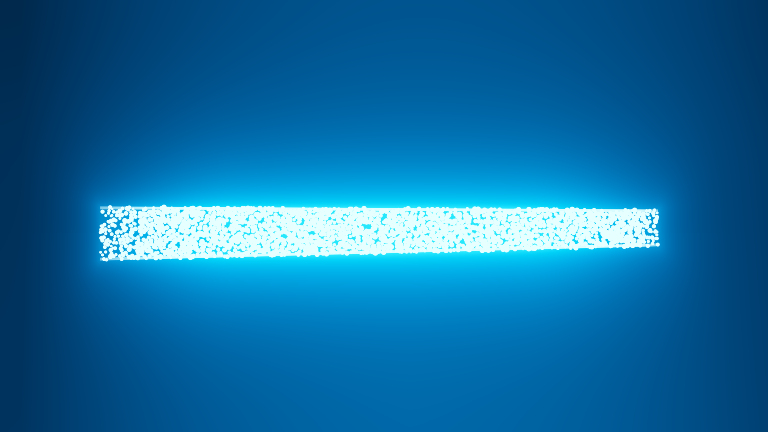
A WebGL 2 fragment shader for this background:

```glsl
#version 300 es
precision highp float;
// A tapered bar of packed luminous grains glowing on a deep blue field.
// The glow decays with distance from the bar and fades towards its ends;
// the grains are jittered discs scattered over a hashed grid.
// Lengths are in canvas heights, with x measured from the centre.

#define BAR_ENDS vec2(-0.657, 0.634)
#define BAR_TOP vec2(0.521, 0.514)
#define BAR_BOTTOM vec2(0.398, 0.431)
#define GRAIN_CELL 0.0075
#define GLOW_REACH 0.105
#define GLOW_GAIN 0.46
#define RIM_GAIN 0.10
#define RIM_WIDTH 0.0022
#define GRAIN_COLOR vec3(0.90, 1.0, 1.0)

uniform vec2 u_resolution;
out vec4 fragColor;

vec3 hash3(vec2 cell) {
    vec3 q = fract(vec3(cell.xyx) * vec3(0.1031, 0.1030, 0.0973));
    q += dot(q, q.yxz + 33.33);
    return fract((q.xxy + q.yzz) * q.zyx);
}

// Signed offsets beyond the ends (x) and the sloping sides (y) of the bar.
vec2 barOffsets(vec2 p) {
    float along = (p.x - BAR_ENDS.x) / (BAR_ENDS.y - BAR_ENDS.x);
    along = clamp(along, 0.0, 1.0);
    float top = mix(BAR_TOP.x, BAR_TOP.y, along);
    float bottom = mix(BAR_BOTTOM.x, BAR_BOTTOM.y, along);
    return vec2(max(BAR_ENDS.x - p.x, p.x - BAR_ENDS.y),
                max(p.y - top, bottom - p.y));
}

// Sparse near the ends, packed in the middle.
float grainDensity(float x) {
    return smoothstep(-0.06, 0.17, x - BAR_ENDS.x)
         * smoothstep(-0.03, 0.05, BAR_ENDS.y - x);
}

// Union of jittered discs whose centres lie inside the bar.
float grains(vec2 p, float pixel) {
    vec2 home = floor(p / GRAIN_CELL);
    float cover = 0.0;
    for (int j = -1; j <= 1; j++) {
        for (int i = -1; i <= 1; i++) {
            vec2 cell = home + vec2(i, j);
            vec3 h = hash3(cell + 500.0);
            vec2 centre = (cell + h.xy) * GRAIN_CELL;
            vec2 offsets = barOffsets(centre);
            float density = grainDensity(centre.x);
            float present = step(h.z, mix(0.58, 0.90, density));
            present *= step(max(offsets.x, offsets.y), 0.0);
            float size = fract(h.z * 17.0 + h.x * 5.0);
            float radius = GRAIN_CELL * mix(0.42, 0.58, density) * (0.9 + 0.7 * size);
            float edge = distance(p, centre) - radius;
            cover = max(cover, present * smoothstep(0.5, -0.5, edge / pixel));
        }
    }
    return cover;
}

// Maps light strength to the navy, azure and cyan ramp.
vec3 blueRamp(float light) {
    float red = 0.16 * smoothstep(0.80, 0.93, light);
    return vec3(red, light, 1.0 - pow(1.0 - light, 2.05));
}

void main() {
    float pixel = 1.0 / u_resolution.y;
    vec2 p = gl_FragCoord.xy * pixel;
    p.x -= 0.5 * u_resolution.x * pixel;

    // Background, darker towards the sides and the upper left.
    float side = min(abs(p.x - 0.06) / 0.9, 1.0);
    float light = mix(0.345, 0.19, side * side);
    light += 0.05 * (1.0 - p.y) * (1.0 - 0.5 * side) + 0.012 * p.x;
    light -= 0.02 * smoothstep(0.6, 1.0, p.y);

    // Broad glow plus a tight halo hugging the bar.
    vec2 offsets = barOffsets(p);
    float dist = length(max(offsets, 0.0));
    float ends = smoothstep(-0.25, 0.32, p.x - BAR_ENDS.x)
               * smoothstep(-0.25, 0.32, BAR_ENDS.y - p.x);
    float reach = GLOW_REACH * (p.y < 0.46 ? 1.12 : 1.0);
    light += GLOW_GAIN * ends * exp(-dist / reach);
    light += RIM_GAIN * exp(-dist / 0.018);
    vec3 color = blueRamp(clamp(light, 0.0, 0.91));

    // Grains, with a bright seam along both long sides.
    float inside = smoothstep(0.5, -0.5, offsets.x / pixel);
    float seam = smoothstep(RIM_WIDTH + pixel, RIM_WIDTH, abs(offsets.y + RIM_WIDTH));
    seam *= inside * mix(0.45, 0.95, grainDensity(p.x));
    color = mix(color, GRAIN_COLOR, max(grains(p, pixel), seam));
    fragColor = vec4(color, 1.0);
}
```
